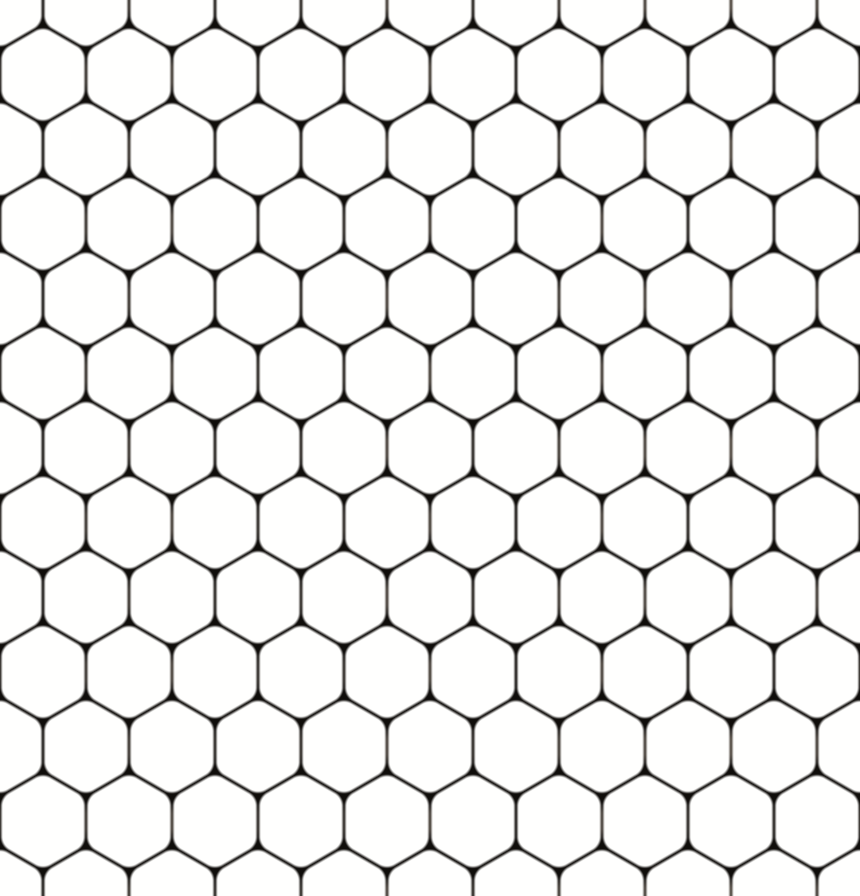
Give the GLSL for this pattern, as a Shadertoy shader.

```glsl
// Honeycomb of thin dark lines with filleted joints on a white ground

const vec2 REPEATS = vec2(10.0, 6.0);  // whole cells across, row pairs down
const vec2 CELL = vec2(1.0, 1.7320508);

float hash(float n) {
    return fract(sin(n * 12.9898) * 43758.5453);
}

// Signed distance to a hexagon with upright sides and the given inradius
float hexagon(vec2 p, float inradius) {
    const vec3 k = vec3(-0.8660254, 0.5, 0.5773503);
    p = abs(p.yx);
    p -= 2.0 * min(dot(k.xy, p), 0.0) * k.xy;
    p -= vec2(clamp(p.x, -k.z * inradius, k.z * inradius), inradius);
    return length(p) * sign(p.y);
}

void mainImage(out vec4 fragColor, in vec2 fragCoord) {
    vec2 p = fragCoord / iResolution.xy * REPEATS * CELL;

    // Offset from the nearest centre of two interleaved grids
    vec2 a = mod(p + 0.5 * CELL, CELL) - 0.5 * CELL;
    vec2 b = mod(p, CELL) - 0.5 * CELL;
    vec2 q = dot(a, a) < dot(b, b) ? a : b;

    // Rounded opening: its corners leave the thickened joints
    float fillet = 0.18;
    float halfLine = 0.0165;
    float d = hexagon(q, 0.5 - halfLine - fillet) - fillet;
    float soft = max(0.022, 0.9 * REPEATS.x / iResolution.x);
    float line = smoothstep(-soft, soft, d);

    // Upright strokes fade to warm grey, by a different amount per column
    float column = mod(round(2.0 * p.x), 2.0 * REPEATS.x);
    float fade = 0.8 * hash(column + 1.0) * smoothstep(0.22, 0.08, abs(q.y));
    vec3 ink = mix(vec3(0.06, 0.05, 0.04), vec3(0.32, 0.28, 0.24), fade);

    fragColor = vec4(mix(vec3(1.0, 1.0, 0.995), ink, line), 1.0);
}
```
